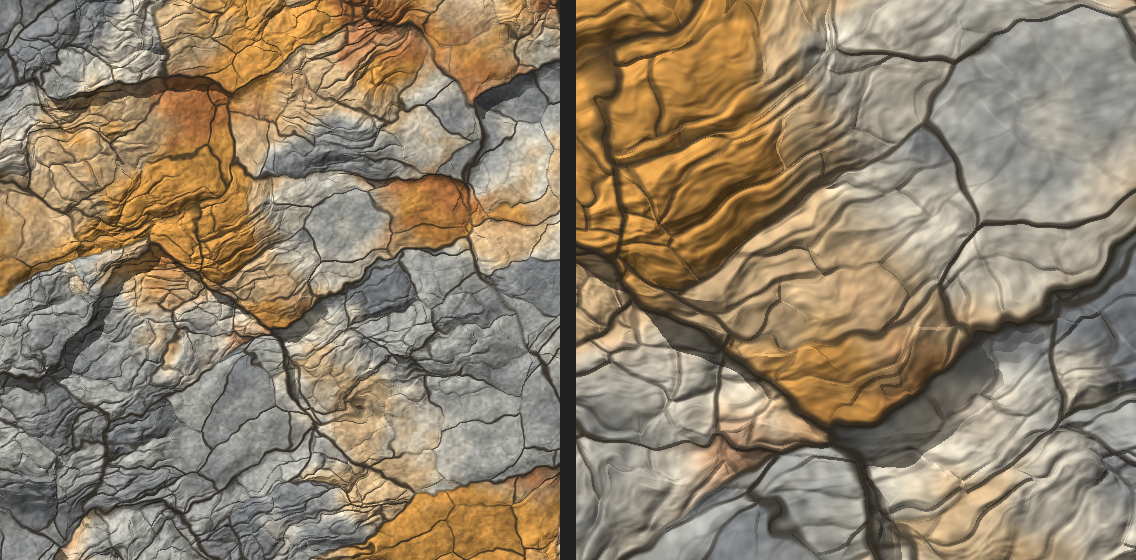
Left: the whole. Right: its middle third, enlarged.
This texture is drawn by a three.js fragment shader. Its source:

```glsl
varying vec2 vUv;

const vec3 SLATE = vec3(0.41, 0.42, 0.43);
const vec3 GREY = vec3(0.57, 0.57, 0.55);
const vec3 CREAM = vec3(0.73, 0.70, 0.63);
const vec3 TAN = vec3(0.73, 0.62, 0.47);
const vec3 OCHRE = vec3(0.75, 0.54, 0.27);
const vec3 RUST = vec3(0.64, 0.39, 0.24);
const vec3 CREVICE = vec3(0.17, 0.15, 0.12);
const vec3 LIGHT = vec3(-0.45, 0.58, 0.75);

struct Cell { vec3 seed; vec2 offset; float edge; };
struct Rock { float height; float crack; Cell slab; Cell block; };

vec3 hash3(vec2 p) {
  vec3 q = fract(p.xyx * vec3(0.1031, 0.1030, 0.0973));
  q += dot(q, q.yxz + 33.33);
  return fract((q.xxy + q.yzz) * q.zyx);
}

mat2 turn(float angle) {
  return mat2(cos(angle), sin(angle), -sin(angle), cos(angle));
}

float noise(vec2 p) {
  vec2 i = floor(p), f = fract(p);
  f = f * f * (3.0 - 2.0 * f);
  float low = mix(hash3(i).x, hash3(i + vec2(1.0, 0.0)).x, f.x);
  float high = mix(hash3(i + vec2(0.0, 1.0)).x, hash3(i + 1.0).x, f.x);
  return mix(low, high, f.y);
}

float fbm(vec2 p) {
  float sum = 0.0, gain = 0.5;
  for (int i = 0; i < 5; i++) {
    sum += gain * noise(p);
    p = turn(0.6) * p * 2.03 + 11.3;
    gain *= 0.5;
  }
  return sum;
}

// Nearest cell with its seed, centre offset and distance to the border
Cell findCell(vec2 p) {
  vec2 base = floor(p), f = fract(p);
  vec2 first = vec2(4.0), second = vec2(4.0), id = base;
  for (int y = -1; y <= 1; y++) {
    for (int x = -1; x <= 1; x++) {
      vec2 g = vec2(float(x), float(y));
      vec2 d = g + 0.05 + 0.9 * hash3(base + g).xy - f;
      if (dot(d, d) < dot(first, first)) {
        second = first;
        first = d;
        id = base + g;
      } else if (dot(d, d) < dot(second, second)) {
        second = d;
      }
    }
  }
  float edge = dot(0.5 * (first + second), normalize(second - first));
  return Cell(hash3(id + 57.0), first, edge);
}

// A stepped, tilted stone with a rounded rim
float stone(Cell c, float lift, float tilt, float rim) {
  return c.seed.x * lift + dot(c.offset, c.seed.yz - 0.5) * tilt
    + rim * smoothstep(0.0, 0.15, c.edge);
}

float seam(float edge, float width) {
  return 1.0 - smoothstep(0.2 * width, width, edge);
}

// Slabs split into blocks, and blocks into chips where the rock is broken
Rock buildRock(vec2 p) {
  vec2 warp = vec2(fbm(p * 5.5), fbm(p * 5.5 + 31.7)) - 0.5;
  vec2 q = turn(-0.4) * (p + 0.17 * warp);
  Cell slab = findCell(q * vec2(3.0, 4.6) + 3.0);
  Cell block = findCell(q * vec2(7.5, 10.5) + slab.seed.xy * 9.0);
  Cell chip = findCell(q * vec2(20.0, 29.0) + block.seed.xy * 9.0);
  float broken = smoothstep(0.35, 0.7, noise(p * 5.0) + 0.5 * (slab.seed.z - 0.5));
  float ridges = 1.0 - abs(2.0 * fbm(q * vec2(16.0, 34.0)) - 1.0);
  float height = stone(slab, 0.045, 0.09, 0.006)
    + mix(0.25, 1.0, broken) * stone(block, 0.014, 0.045, 0.005)
    + broken * stone(chip, 0.004, 0.010, 0.002)
    + 0.015 * fbm(p * 10.0) + mix(0.002, 0.009, broken) * ridges;
  float wear = smoothstep(0.25, 0.6, noise(p * 13.0 + 5.0));
  float crack = max(seam(slab.edge, 0.022) * mix(0.5, 1.0, wear),
    seam(block.edge, 0.032) * mix(0.25, 0.9, wear));
  crack = max(crack, seam(chip.edge, 0.065) * mix(0.15, 0.6, broken) * wear);
  return Rock(height, crack, slab, block);
}

// Grey slate passing through cream and tan to ochre, with rusty stains
vec3 mineral(vec2 p, Rock rock) {
  float warm = 1.5 * (fbm(p * 3.2 + 8.0) - 0.48)
    + 0.6 * (rock.slab.seed.y - 0.5) + 0.15 * (rock.block.seed.y - 0.5);
  float cloud = fbm(p * 8.0 + 40.0);
  vec3 color = mix(SLATE, GREY, smoothstep(0.25, 0.7, 0.6 * cloud + 0.4 * rock.block.seed.z));
  float vein = 1.0 - smoothstep(0.0, 0.01, abs(fbm(turn(0.5) * p * vec2(5.0, 9.0)) - 0.5));
  color = mix(color, CREAM, 0.25 * vein);
  color = mix(color, CREAM, smoothstep(-0.08, 0.05, warm));
  color = mix(color, TAN, smoothstep(0.03, 0.15, warm + 0.3 * (cloud - 0.5)));
  color = mix(color, OCHRE, smoothstep(0.22, 0.42, warm + 0.5 * (cloud - 0.5)));
  float stain = smoothstep(0.55, 0.7, fbm(p * 6.0 + 20.0)) * smoothstep(0.0, 0.2, warm);
  color = mix(color, RUST, 0.7 * stain);
  return color * (0.73 + 0.36 * fbm(p * 45.0) + 0.2 * noise(p * 190.0));
}

void main() {
  vec2 p = vUv;
  float texel = 0.0018;
  Rock rock = buildRock(p);
  vec2 slope = vec2(buildRock(p + vec2(texel, 0.0)).height,
    buildRock(p + vec2(0.0, texel)).height) - rock.height;
  slope = clamp(slope / texel, -0.9, 0.9);
  float diffuse = max(dot(normalize(vec3(-slope, 1.0)), normalize(LIGHT)), 0.0);

  // Shadows thrown by higher stones towards the lower right
  float cover = 0.0;
  for (int i = 1; i <= 4; i++) {
    float reach = 0.008 * float(i);
    float above = buildRock(p + reach * normalize(LIGHT.xy)).height - rock.height;
    cover = max(cover, above - 0.65 * reach);
  }
  float shadow = smoothstep(0.0, 0.028, cover);

  vec3 color = mineral(p, rock) * (0.36 + 0.92 * diffuse) * (1.0 - 0.55 * shadow);
  color = mix(color, CREVICE, 0.85 * rock.crack);
  gl_FragColor = vec4(color, 1.0);
}
```
